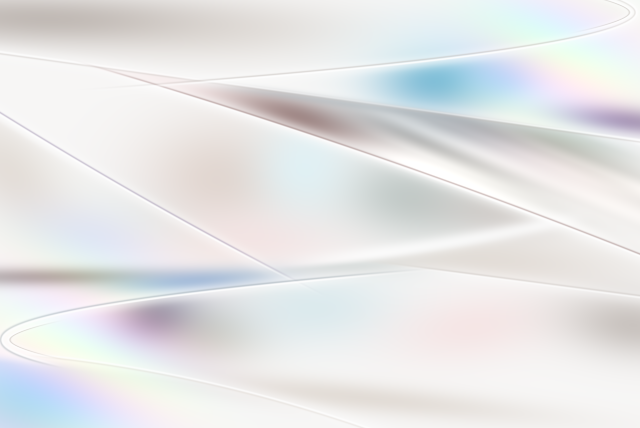
Reproduce this background procedurally as a Shadertoy shader.

```glsl
// Pale iridescent glass: soft pastel panels crossed by fine bright curved rims.
#define RIM_WIDTH 0.0024
#define RIM_LIGHT 0.9
#define RIM_SHADE 0.42
#define STREAKS 0.22
#define FILM 0.045
#define LOOP_BEND 0.0263

const vec3 PAPER = vec3(.968, .965, .962);
const vec3 WHITE = vec3(.995);
const vec3 TAUPE = vec3(.73, .70, .68);
const vec3 SAND = vec3(.86, .83, .80);
const vec3 BROWN = vec3(.56, .43, .42);
const vec3 SLATE = vec3(.57, .62, .65);
const vec3 SAGE = vec3(.73, .77, .76);
const vec3 AZURE = vec3(.48, .73, .84);
const vec3 SKY = vec3(.70, .82, .95);
const vec3 ICE = vec3(.87, .95, .97);
const vec3 BLUSH = vec3(.96, .88, .88);
const vec3 PLUM = vec3(.57, .51, .64);

vec2 p;  // position in canvas heights, y runs down
vec3 c;  // colour so far

float hash(vec2 q) { return fract(sin(dot(q, vec2(127.1, 311.7))) * 4375.8); }

float noise(vec2 q) {
    vec2 i = floor(q), f = fract(q);
    f = f * f * (3. - 2. * f);
    return mix(mix(hash(i), hash(i + vec2(1, 0)), f.x),
               mix(hash(i + vec2(0, 1)), hash(i + 1.), f.x), f.y);
}

float ramp(float a, float b, float x) {
    float t = clamp((x - a) / (b - a), 0., 1.);
    return t * t * (3. - 2. * t);
}

float bell(float d, float width) { return exp(-d * d / (width * width)); }

// Signed distance to a gently bent line, positive below it
float bentLine(float x0, float y0, float slope, float bend) {
    float x = p.x - x0, s = slope + 2. * bend * x;
    return (p.y - y0 - x * (slope + bend * x)) / sqrt(1. + s * s);
}

// Signed distance to a sideways parabola, q measured inward from its tip
float loopLine(vec2 q) {
    return (q.x - q.y * q.y / LOOP_BEND) / length(vec2(1, 2. * q.y / LOOP_BEND));
}

// Soft sheared patch: centre in xy, radii in zw
void tint(vec4 spot, float slope, vec3 colour, float amount) {
    vec2 d = p - spot.xy;
    d.y -= slope * d.x;
    d /= spot.zw;
    c = mix(c, colour, amount * exp(-dot(d, d)));
}

// Bright line with a fine shadow on one side and a wide faint halo
void rim(float d, float side, vec3 shade, float amount) {
    float w = max(RIM_WIDTH, .8 / iResolution.y);
    c = mix(c, WHITE, .45 * amount * bell(d, 7. * w));
    c = mix(c, shade, RIM_SHADE * amount * bell(d - side * 1.8 * w, w));
    c = mix(c, WHITE, RIM_LIGHT * amount * bell(d, w));
}

void mainImage(out vec4 fragColor, in vec2 fragCoord) {
    p = vec2(fragCoord.x, iResolution.y - fragCoord.y) / iResolution.y;
    c = PAPER;

    // Edges of the glass sheets
    float upper = bentLine(0., .121, .138, 0.);
    float lower = bentLine(.195, .152, .29, .041);
    float left = bentLine(0., .268, .62, -.077);
    float fold = bentLine(.642, .619, -.09, -.0925);
    float seam = bentLine(.895, .617, .13, 0.);
    float base = bentLine(0., .821, .07, .16);
    float topLoop = loopLine(vec2(1.488 - p.x, p.y - .029));
    float lowLoop = loopLine(vec2(p.x - .006, p.y - .794));

    float above = ramp(.006, -.006, upper);
    float wedge = (1. - above) * ramp(.004, -.004, lower);
    float middle = ramp(-.004, .012, lower);
    float inLow = ramp(-.004, .004, lowLoop);
    float under = ramp(0., .02, fold);

    // Top sheet
    tint(vec4(.12, .045, .48, .062), .03, TAUPE, .9 * above);
    tint(vec4(.55, .08, .3, .07), 0., SAND, .35 * above);
    tint(vec4(1.12, .08, .28, .09), -.1, ICE, .8 * above);
    tint(vec4(1.02, .19, .14, .075), 0., AZURE, above * mix(.4, .95, ramp(.01, -.02, topLoop)));
    tint(vec4(1.16, .19, .09, .05), 0., SKY, .5 * above);
    tint(vec4(1.48, .285, .16, .033), .1, PLUM, .75 * above);

    // Tapering wedge with stretched streaks
    tint(vec4(.42, .2, .2, .03), .24, BLUSH, .7 * wedge);
    tint(vec4(.71, .275, .17, .045), .26, BROWN, .85 * wedge);
    tint(vec4(1.06, .3, .27, .055), .17, SLATE, .85 * wedge);
    tint(vec4(1.25, .4, .35, .08), .25, SAND, .6 * wedge);
    float streak = noise(vec2(3. * p.x, 32. * (p.y - .4 * p.x))) - .45;
    c += STREAKS * streak * wedge * ramp(.75, 1., p.x);

    // Central sheet
    tint(vec4(.52, .42, .19, .14), 0., SAND * vec3(1, .97, .97), .8 * middle);
    tint(vec4(.6, .56, .2, .07), 0., BLUSH, .7 * middle);
    tint(vec4(.95, .46, .17, .1), .1, SAGE, .85 * middle);
    tint(vec4(1.16, .5, .16, .06), .1, TAUPE, .5 * middle);
    tint(vec4(.71, .39, .11, .11), 0., ICE, .8 * middle);
    tint(vec4(.02, .4, .14, .12), .5, SAND, .7 * ramp(0., .02, left));
    tint(vec4(.23, .545, .15, .08), .1, SKY, .3);

    // Band under the fold
    tint(vec4(.1, .647, .3, .022), 0., TAUPE * .88, .8);
    tint(vec4(.47, .657, .2, .028), -.05, SKY * .88, .9 - .9 * inLow);
    tint(vec4(.8, .615, .17, .03), 0., SAGE, .6 * under);
    tint(vec4(1.15, .61, .32, .06), .05, SAND, .7 * under * ramp(.005, -.005, seam));

    // Lower sheets
    tint(vec4(.5, .77, .13, .08), 0., TAUPE, .6 * inLow);
    tint(vec4(.37, .735, .1, .06), 0., PLUM, .8 * inLow);
    tint(vec4(.74, .72, .2, .09), 0., ICE * .95, .75 * inLow);
    tint(vec4(1.1, .765, .19, .08), -.1, BLUSH, .75);
    tint(vec4(1.48, .76, .17, .075), .1, TAUPE, .75);
    tint(vec4(.85, .93, .42, .035), .1, SAND, .75);
    tint(vec4(.04, .94, .2, .12), .2, SKY, .9 * ramp(0., .03, base));

    // Rainbow film in two opposite corners
    float film = bell(distance(p, vec2(.2, .84)), .24) + bell(distance(p, vec2(1.3, .15)), .2);
    c += FILM * film * cos(6.283 * (5. * p.y - 2.2 * p.x + vec3(0, .33, .67)));

    // Rims and soft edge shadows
    c = mix(c, SLATE, .4 * bell(upper - .008, .011) * ramp(.4, .7, p.x) * ramp(1.45, 1., p.x));
    c = mix(c, WHITE, .75 * bell(fold, .018) * ramp(.6, .9, p.x) * ramp(1.4, 1.25, p.x));
    rim(upper, 1., TAUPE, .75 - .45 * bell(p.x - .9, .3));
    rim(lower, -1., BROWN, ramp(.15, .4, p.x));
    rim(left, -1., PLUM, ramp(.78, .5, p.x));
    rim(seam, -1., TAUPE, .7 * ramp(.88, 1.1, p.x));
    rim(base, 1., SAND, .8 * ramp(.03, .15, p.x));
    rim(topLoop, 1., TAUPE, ramp(.15, .6, p.x));
    rim(lowLoop, -1., SLATE, p.y < .794 ? ramp(1.05, .7, p.x) : ramp(.16, .04, p.x));

    // Second outlines at the loop tips
    rim(topLoop - .013, 1., TAUPE, ramp(1.32, 1.46, p.x));
    rim(lowLoop - .013, 1., TAUPE, ramp(.16, .03, p.x));

    fragColor = vec4(clamp(c, 0., 1.), 1);
}
```
